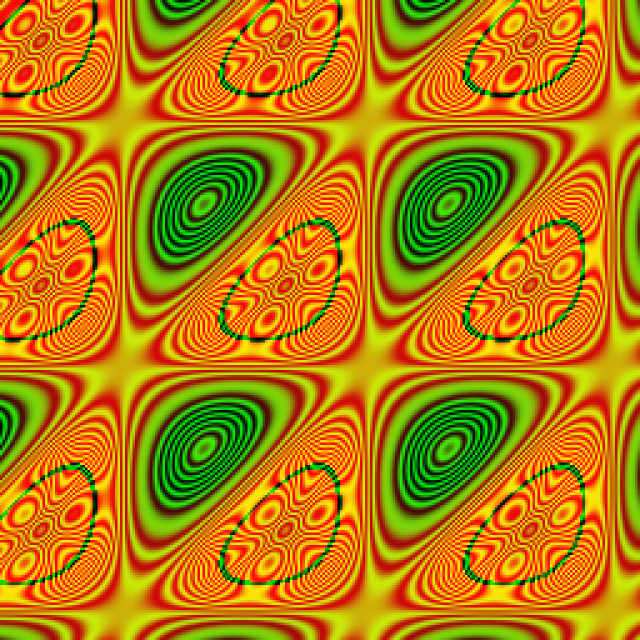
Write a WebGL 2 fragment shader that draws this pattern.

```glsl
#version 300 es
precision highp float;
// Repeating triangular wave cells: each square holds one hill and one hollow.
// Red follows height slowly; green is a fast chirp of height, sampled on a
// coarse grid so that its aliasing draws the rosettes and fine contours.

#define PERIOD 0.3822          // cell side, in canvas units
#define CORNER 0.1915          // first cell corner, from the top left
#define GRID 256.0             // sampling blocks across the canvas
#define CHIRP 14.292           // growth of the green stripe frequency
#define CALM_HEIGHT 0.953      // height of the smooth green ring
#define CHIRP_PHASE 2.2        // green phase on that ring
#define RED_PEAK -1.35         // height where red overflows to zero
#define RED_RATE 0.69          // red phase per unit of height
#define OVERFLOW_WIDTH 0.09    // half width of the dark ring, in height
#define BLUE_LEVEL 0.035

uniform vec2 u_resolution;
out vec4 outColor;

const float TAU = 6.2831853;

// Three crossed sine waves: zero on the cell sides and on one diagonal.
float waveHeight(vec2 point) {
    vec2 cell = fract((vec2(point.x, 1.0 - point.y) - CORNER) / PERIOD);
    return sin(TAU * cell.x) + sin(TAU * cell.y) - sin(TAU * (cell.x + cell.y));
}

// Slow cosine that bends faster on the hills and drops out at its crest.
float redLevel(float height) {
    float hill = max(height - 0.9, 0.0);
    float phase = RED_RATE * (height - RED_PEAK) + 0.55 * hill * hill;
    float overflow = 1.0 - step(OVERFLOW_WIDTH, abs(height - RED_PEAK));
    return (0.5 + 0.5 * cos(phase)) * (1.0 - overflow);
}

// Quadratic chirp, stationary at the calm height.
float greenLevel(float height) {
    float offset = height - CALM_HEIGHT;
    return 0.47 + 0.44 * sin(CHIRP * offset * offset + CHIRP_PHASE);
}

vec3 blockColor(vec2 block) {
    float height = waveHeight((block + 0.5) / GRID);
    return vec3(redLevel(height), greenLevel(height), BLUE_LEVEL);
}

void main() {
    float side = min(u_resolution.x, u_resolution.y);
    vec2 gridPoint = gl_FragCoord.xy / side * GRID - 0.5;
    vec2 block = floor(gridPoint);

    // Blend neighbouring blocks over one screen pixel.
    vec2 blend = clamp((gridPoint - block - 0.5) * side / GRID + 0.5, 0.0, 1.0);
    vec3 lower = mix(blockColor(block), blockColor(block + vec2(1, 0)), blend.x);
    vec3 upper = mix(blockColor(block + vec2(0, 1)), blockColor(block + 1.0), blend.x);
    outColor = vec4(mix(lower, upper, blend.y), 1.0);
}
```
